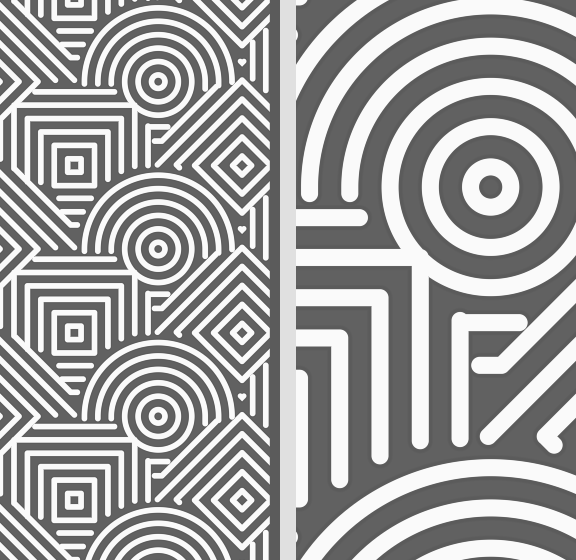
Left: the whole. Right: its middle third, enlarged.
Reproduce this pattern procedurally as a WebGL 1 fragment shader.

```glsl
precision highp float;
// White line maze on grey: ring targets, nested squares and nested diamonds,
// linked by diagonals, flags and hearts. Each motif is a distance to its centre
// lines; one tall cell repeats down the canvas and stops at a plain right border.

uniform vec2 u_resolution;

#define WIDTH 384.0            // design units across the canvas
#define PERIOD 229.5           // height of one repeat
#define FIRST_ROW 112.0        // height of the first target below the top
#define PITCH 18.4             // distance between neighbouring lines
#define HALF_LINE 3.9
#define BORDER_X 370.0
#define SOFTNESS 1.25          // edge blur in pixels
#define INK vec3(0.98)
#define GROUND vec3(0.382)
#define SHADE vec3(0.358)

const vec2 TARGET = vec2(217.0, 0.0);
const vec2 SQUARE = vec2(102.0, 115.0);
const vec2 DIAMOND = vec2(332.0, 115.0);

float segment(vec2 p, vec2 a, vec2 b) {
  vec2 ab = b - a;
  return length(p - a - ab * clamp(dot(p - a, ab) / dot(ab, ab), 0.0, 1.0));
}

float boxOutline(vec2 p, float r) {
  vec2 q = abs(p) - r;
  return abs(length(max(q, 0.0)) + min(max(q.x, q.y), 0.0));
}

float radius(float i) { return PITCH * (i + 0.5); }

// Three closed rings inside three arches with short straight feet
float targetLines(vec2 p) {
  p -= TARGET;
  float d = 1e3;
  for (int i = 0; i < 6; i++) {
    float r = radius(float(i));
    float ring = abs(length(p) - r);
    if (i > 2 && p.y > 0.0) {
      float foot = p.x < 0.0 ? 3.0 : 10.0 - 0.25 * (r - 64.0);
      ring = length(vec2(abs(p.x) - r, max(p.y - foot, 0.0)));
    }
    d = min(d, ring);
  }
  return d;
}

// Two closed squares under three open frames, with bars above and below
float squareLines(vec2 p) {
  vec2 q = p - SQUARE;
  float d = min(boxOutline(q, radius(0.0)), boxOutline(q, radius(1.0)));
  for (int i = 2; i < 5; i++) {
    float r = radius(float(i));
    float left = SQUARE.x - r, right = SQUARE.x + r, top = SQUARE.y - r;
    float arm = right - TARGET.x;
    float leftEnd = min(left + 100.0, 138.0);
    float rightEnd = PERIOD - sqrt(118.0 * 118.0 - arm * arm);
    d = min(d, segment(p, vec2(left, top), vec2(right, top)));
    d = min(d, segment(p, vec2(left, top), vec2(left, leftEnd)));
    d = min(d, segment(p, vec2(right, top), vec2(right, rightEnd)));
  }
  d = min(d, segment(p, vec2(48.0, 14.0), vec2(157.0, 14.0)));
  d = min(d, segment(p, vec2(81.0, 160.0), vec2(125.0, 160.0)));
  return min(d, segment(p, vec2(85.0, 178.5), vec2(114.0, 178.5)));
}

// Three closed diamonds, two roofs and the flag beside them
float diamondLines(vec2 p) {
  vec2 q = p - DIAMOND;
  vec2 turned = vec2(q.x + q.y, q.y - q.x) * 0.70711;
  float d = 1e3;
  for (int i = 0; i < 3; i++) d = min(d, boxOutline(turned, radius(float(i))));
  for (int i = 3; i < 5; i++) {
    float h = radius(float(i)) * 1.41421;
    vec2 roof = vec2(abs(q.x), q.y);
    d = min(d, segment(roof, vec2(0.0, -h), vec2(h - 1.0, -1.0)));
  }
  d = min(d, segment(p, vec2(242.0, 114.0), vec2(246.0, 118.0)));
  d = min(d, segment(p, vec2(203.0, 61.0), vec2(203.0, 115.0)));
  d = min(d, segment(p, vec2(203.0, 62.0), vec2(230.0, 62.0)));
  d = min(d, segment(p, vec2(212.0, 81.5), vec2(222.0, 81.5)));
  return min(d, segment(p, vec2(222.0, 81.5), vec2(297.0, 6.5)));
}

// Arrowheads entering from the left, with longer slanted rails above them
float chevronLines(vec2 p) {
  float d = 1e3;
  for (int i = 0; i < 5; i++) {
    float tip = float(i) * PITCH * 1.41421;
    d = min(d, segment(p, vec2(tip - 120.0, -120.0), vec2(tip, 0.0) - (i > 2 ? 2.0 : 0.0)));
    if (i < 3) d = min(d, segment(p, vec2(tip, 0.0), vec2(-4.0, tip + 4.0)));
  }
  d = min(d, segment(p, vec2(20.0, -110.0), vec2(97.0, -33.0)));
  d = min(d, segment(p, vec2(97.0, -33.0), vec2(106.0, -33.0)));
  return min(d, segment(p, vec2(0.5, 54.0), vec2(0.5, 106.0)));
}

// Two posts and a small heart between stacked diamonds
float postsAndHeart(vec2 p) {
  float d = segment(p, vec2(346.5, -54.0), vec2(346.5, -4.0));
  d = min(d, segment(p, vec2(364.5, -70.0), vec2(364.5, 12.0)));
  vec2 h = vec2(abs(p.x - DIAMOND.x), p.y + 25.5);
  float heart = min((h.x + abs(h.y) - 5.0) * 0.70711, length(h - vec2(2.5, -2.5)) - 3.5);
  return min(d, heart + HALF_LINE);
}

void main() {
  float pixel = WIDTH / u_resolution.x;
  vec2 p = vec2(gl_FragCoord.x, u_resolution.y - gl_FragCoord.y) * pixel;
  p.y = mod(p.y - FIRST_ROW, PERIOD);

  float d = 1e3;
  for (int k = 0; k < 2; k++) {
    vec2 q = p - vec2(0.0, PERIOD * float(k));
    d = min(d, min(targetLines(q), squareLines(q)));
    d = min(d, min(diamondLines(q), min(chevronLines(q), postsAndHeart(q))));
  }
  d -= HALF_LINE;

  // Plain border, faint dark rim beside the lines, then the ink
  float blur = SOFTNESS * pixel;
  float border = smoothstep(-0.5, 0.5, (p.x - BORDER_X) / blur);
  float rim = 1.0 - smoothstep(1.2, 2.4, d);
  float ink = smoothstep(0.5, -0.5, d / blur) * (1.0 - border);
  vec3 color = mix(GROUND, SHADE, max(rim, border));
  gl_FragColor = vec4(mix(color, INK, ink), 1.0);
}
```
